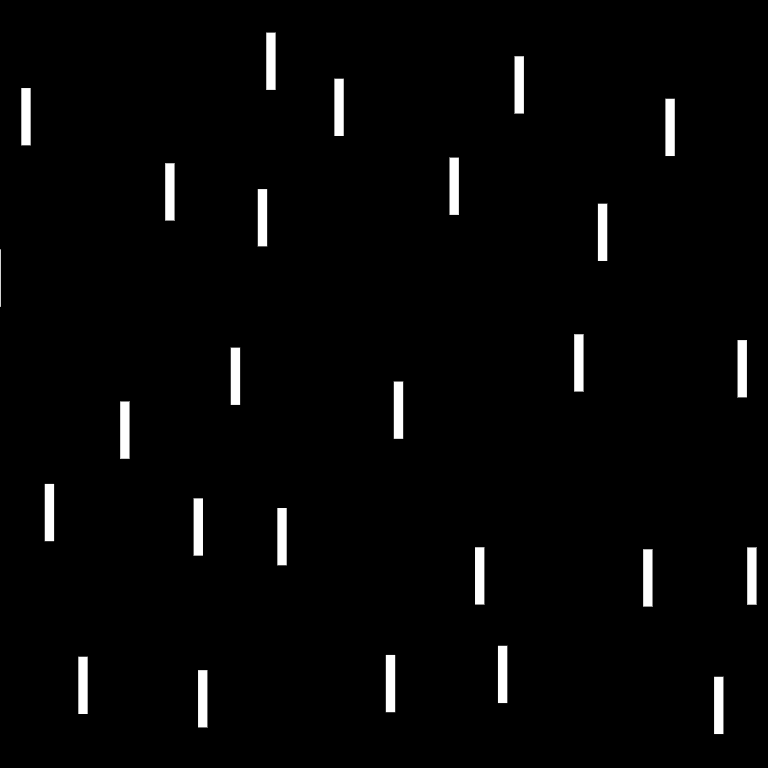
Reproduce this pattern procedurally as a WebGL 2 fragment shader.

```glsl
#version 300 es
precision highp float;
// Sparse white upright bars, scattered loosely over black.

uniform vec2 u_resolution;
out vec4 fragColor;

// Two random values in 0..1 for one cell
vec2 hash2(vec2 cell) {
    vec3 h = fract(cell.xyx * vec3(0.1031, 0.1030, 0.0973) + 0.317);
    h += dot(h, h.yzx + 33.33);
    return fract((h.xx + h.yz) * h.zy);
}

// Signed distance to an axis-aligned box around the origin
float boxDistance(vec2 p, vec2 halfSize) {
    vec2 d = abs(p) - halfSize;
    return length(max(d, 0.0)) + min(max(d.x, d.y), 0.0);
}

// Distance to the nearest bar: one jittered bar per cell, odd rows staggered
float barField(vec2 p) {
    const float cells = 5.0;
    vec2 base = floor(p * cells);
    float nearest = 1.0;
    for (int y = -1; y <= 1; y++) {
        for (int x = -1; x <= 1; x++) {
            vec2 cell = base + vec2(x, y);
            vec2 jitter = (hash2(cell) - 0.5) * vec2(0.7, 0.66);
            vec2 stagger = vec2(0.5 * mod(cell.y, 2.0), 0.0);
            vec2 center = (cell + 0.5 + stagger + jitter) / cells;
            nearest = min(nearest, boxDistance(p - center, vec2(0.0061, 0.0373)));
        }
    }
    return nearest;
}

void main() {
    float pixel = 1.0 / min(u_resolution.x, u_resolution.y);
    float dist = barField(gl_FragCoord.xy * pixel);

    // One-pixel edge coverage
    float coverage = clamp(0.5 - dist / pixel, 0.0, 1.0);
    fragColor = vec4(mix(vec3(0.0), vec3(1.0), coverage), 1.0);
}
```
